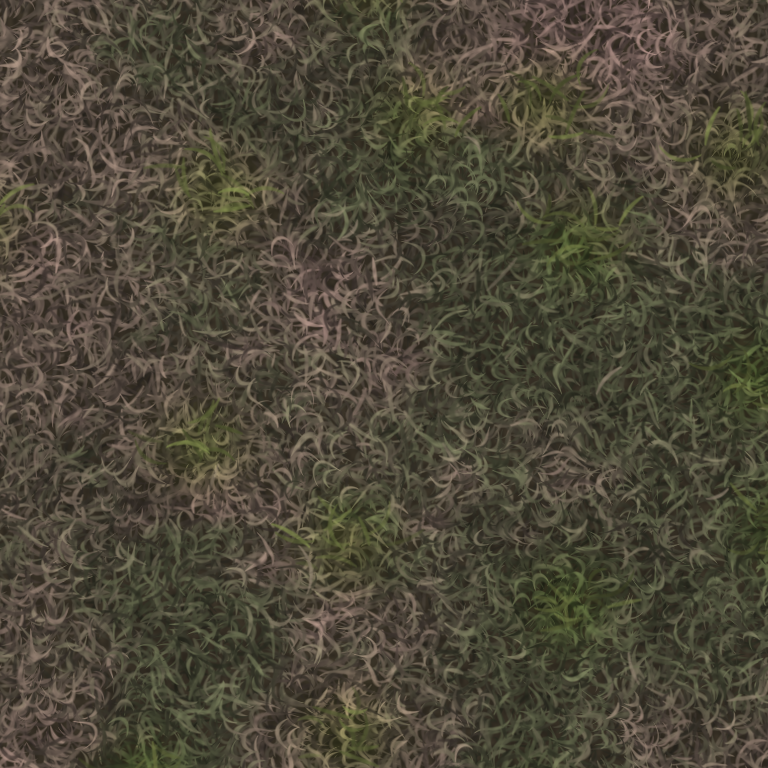
Write a Shadertoy shader that draws this texture.

```glsl
// Worn lawn: matted dry straw, dull green patches and a few fresh grass tufts.

const vec3 SOIL = vec3(0.20, 0.175, 0.135);
const vec3 DRY = vec3(0.385, 0.330, 0.295);
const vec3 GREEN = vec3(0.272, 0.284, 0.208);
const vec3 PINK = vec3(0.460, 0.365, 0.355);
const vec3 FRESH = vec3(0.395, 0.425, 0.235);
const vec3 STRAW = vec3(0.540, 0.485, 0.420);

const int MAT_LAYERS = 10;
const float MAT_CELLS = 35.0;     // blades across the canvas in each layer
const float BLADE_WIDTH = 0.0024; // half width
const float SOFTNESS = 0.0017;
const float PATCH_SCALE = 4.2;
const float TUFT_CELLS = 5.5;
const float TUFT_CHANCE = 0.36;
const int TUFT_BLADES = 11;
const float STRAW_CELLS = 11.0;
const float STRAW_CHANCE = 0.20;

vec4 hash4(vec2 p, float seed) {
    vec4 q = fract(vec4(p, seed, seed + 1.7) * vec4(0.1031, 0.1030, 0.0973, 0.1099));
    q += dot(q, q.wzxy + 33.33);
    return fract((q.xxyz + q.yzzw) * q.zywx);
}

float noise(vec2 p, float seed) {
    vec2 i = floor(p), f = fract(p);
    f = f * f * (3.0 - 2.0 * f);
    float low = mix(hash4(i, seed).x, hash4(i + vec2(1, 0), seed).x, f.x);
    float high = mix(hash4(i + vec2(0, 1), seed).x, hash4(i + vec2(1, 1), seed).x, f.x);
    return mix(low, high, f.y);
}

float fbm(vec2 p, float seed) {
    float sum = 0.0, amp = 0.53;
    for (int i = 0; i < 4; i++) {
        sum += amp * noise(p, seed + float(i));
        p = mat2(1.6, 1.2, -1.2, 1.6) * p;
        amp *= 0.5;
    }
    return sum;
}

// Coverage of a bent, tapered blade centred on the origin.
float blade(vec2 p, float angle, float halfLength, float bend, float width) {
    float c = cos(angle), s = sin(angle);
    p = vec2(c * p.x + s * p.y, c * p.y - s * p.x);
    float along = p.x / halfLength;
    p.y += bend * halfLength * (along * along - 0.4);
    float d = length(vec2(max(abs(p.x) - halfLength, 0.0), p.y));
    width *= 1.0 - 0.5 * min(along * along, 1.0);
    return 1.0 - smoothstep(width - SOFTNESS, width + SOFTNESS, d);
}

// Short tangled blades, stacked from dark to light.
vec3 addMat(vec3 col, vec2 uv, float dryness, float pinkness, float flow) {
    for (int layer = 0; layer < MAT_LAYERS; layer++) {
        float seed = 11.0 + 3.0 * float(layer);
        float height = float(layer) / float(MAT_LAYERS - 1);
        vec2 p = uv * MAT_CELLS + hash4(vec2(seed), 2.0).xy * 20.0;
        vec2 home = floor(p);
        for (int k = 0; k < 9; k++) {
            vec2 cell = home + vec2(k % 3 - 1, k / 3 - 1);
            vec4 a = hash4(cell, seed), b = hash4(cell, seed + 1.0);
            float cover = blade((p - cell - a.xy) / MAT_CELLS, flow + (a.z - 0.5) * 2.6,
                mix(0.35, 0.85, a.w) / MAT_CELLS, (b.x - 0.5) * 1.3,
                BLADE_WIDTH * mix(0.75, 1.3, b.y));
            vec3 tint = mix(GREEN, DRY, clamp(dryness + (b.z - 0.5) * 0.7, 0.0, 1.0));
            tint = mix(tint, PINK, pinkness);
            tint *= mix(0.78, 1.10, height) * mix(0.52, 1.50, b.w);
            col = mix(col, tint, cover * 0.8);
        }
    }
    return col;
}

// Fans of longer yellow-green blades.
vec3 addTufts(vec3 col, vec2 uv) {
    vec2 p = uv * TUFT_CELLS, home = floor(p);
    for (int k = 0; k < 9; k++) {
        vec2 cell = home + vec2(k % 3 - 1, k / 3 - 1);
        vec4 a = hash4(cell, 71.0);
        if (a.z > TUFT_CHANCE) continue;
        vec2 q = (p - cell - a.xy) / TUFT_CELLS;
        col = mix(col, col * vec3(0.94, 1.06, 0.78), exp(-dot(q, q) * 300.0));
        for (int i = 0; i < TUFT_BLADES; i++) {
            vec4 b = hash4(cell, 80.0 + float(i)), c = hash4(cell, 110.0 + float(i));
            float angle = mix(-0.4, 3.5, b.x);
            float halfLength = mix(0.012, 0.030, b.y);
            vec2 root = (c.xy - 0.5) * vec2(0.11, 0.07);
            vec2 middle = root + halfLength * vec2(cos(angle), sin(angle));
            float cover = blade(q - middle, angle, halfLength, (b.z - 0.5) * 0.9, BLADE_WIDTH * 1.15);
            col = mix(col, FRESH * mix(0.65, 1.25, b.w), cover * mix(0.45, 0.85, c.z));
        }
    }
    return col;
}

// Sparse pale stalks lying on top.
vec3 addStraws(vec3 col, vec2 uv) {
    vec2 p = uv * STRAW_CELLS, home = floor(p);
    for (int k = 0; k < 9; k++) {
        vec2 cell = home + vec2(k % 3 - 1, k / 3 - 1);
        vec4 a = hash4(cell, 151.0), b = hash4(cell, 152.0);
        if (a.z > STRAW_CHANCE) continue;
        float cover = blade((p - cell - a.xy) / STRAW_CELLS, b.x * 3.14,
            mix(0.010, 0.032, b.y * b.y), (b.z - 0.5) * 0.8, BLADE_WIDTH);
        col = mix(col, STRAW, cover * mix(0.35, 0.75, b.w));
    }
    return col;
}

void mainImage(out vec4 fragColor, in vec2 fragCoord) {
    vec2 uv = fragCoord / iResolution.y;

    // Broad patches of living and dead grass
    vec2 p = uv * PATCH_SCALE * vec2(1.0, 1.3);
    float dryness = smoothstep(0.32, 0.66, fbm(p, 5.0));
    float pinkness = 0.65 * dryness * smoothstep(0.52, 0.75, fbm(p * 1.2 + 7.0, 31.0));
    float flow = 6.0 * noise(uv * 9.0, 47.0);

    vec3 col = addMat(SOIL, uv, dryness, pinkness, flow);
    col = addTufts(col, uv);
    col = addStraws(col, uv);

    // Soft light and shade, then fine mottling
    col *= 0.86 + 0.28 * fbm(uv * 13.0, 57.0);
    col *= 0.86 + 0.28 * noise(uv * 150.0, 63.0);
    fragColor = vec4(col, 1.0);
}
```
